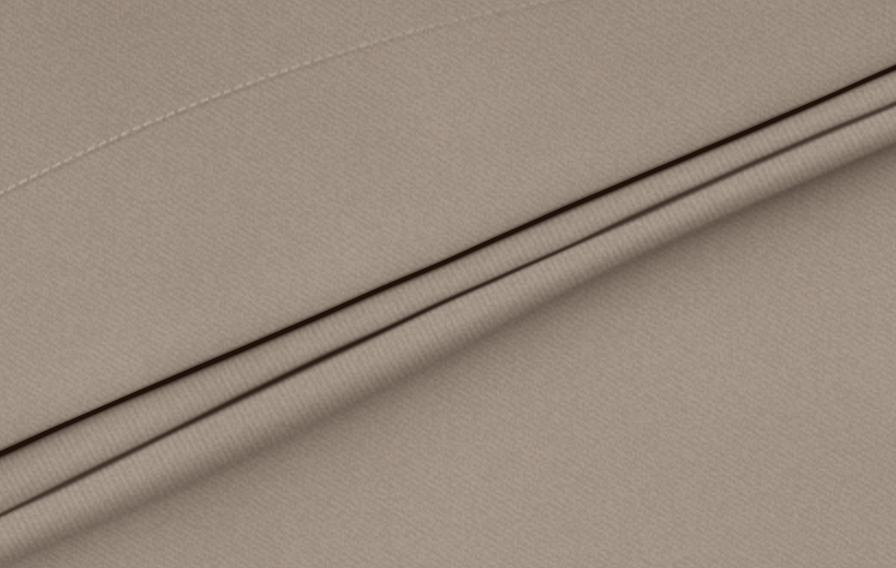
This texture is drawn by a WebGL 1 fragment shader. Its source:

```glsl
precision highp float;
// Taupe twill cloth with two sharp diagonal creases, a soft rolled fold and a stitched seam.
uniform vec2 u_resolution;

float hash(vec2 p) {
  vec3 q = fract(p.xyx * 0.1031);
  q += dot(q, q.yzx + 33.33);
  return fract((q.x + q.y) * q.z);
}

float noise(vec2 p) {
  vec2 i = floor(p), f = fract(p);
  f = f * f * (3.0 - 2.0 * f);
  return mix(mix(hash(i), hash(i + vec2(1.0, 0.0)), f.x),
             mix(hash(i + vec2(0.0, 1.0)), hash(i + 1.0), f.x), f.y);
}

// Soft bump of the given width around zero
float bump(float d, float width) {
  return exp(-d * d / (width * width));
}

// Diagonal ribs, broken up by uneven yarn
float twill(vec2 p, vec2 across, float pitch) {
  float wobble = noise(p * 35.0) * 1.2;
  float rib = sin(6.2832 * dot(p, normalize(across)) / pitch + wobble);
  return rib * (0.5 + 0.5 * noise(p * 90.0));
}

void main() {
  vec2 p = gl_FragCoord.xy / u_resolution.y;
  float px = 1.0 / u_resolution.y;
  float t = p.x / 1.58;

  // Heights above the upper crease, the lower crease and the roll's underside
  float ripple = (noise(vec2(p.x * 9.0, 3.0)) - 0.5) * 0.004;
  float upper = p.y - (0.206 + 0.431 * p.x) + ripple;
  float lower = p.y - (0.093 + 0.46 * p.x + 0.066 * t * (1.0 - t)) - ripple;
  float under = p.y - (0.002 + 0.474 * p.x - 0.014 * sin(6.2832 * t)) + ripple;

  // Flat cloth above the folds
  float top = 0.622 - 0.025 * smoothstep(0.25, 0.75, upper);
  top -= 0.025 * smoothstep(0.6, 1.58, p.x);
  top += 0.012 * bump(upper - 0.07, 0.06);
  top -= 0.10 * exp(-max(upper, 0.0) / 0.014);

  // Narrow pleat between the creases
  float across = clamp(lower / max(lower - upper, 0.01), 0.0, 1.0);
  float pleat = 0.50 + 0.13 * sin(3.1416 * pow(across, 0.85));
  pleat -= 0.16 * smoothstep(0.72, 1.0, across);

  // Rounded roll below the lower crease
  float round = clamp(under / max(under - lower, 0.01), 0.0, 1.0);
  float roll = mix(0.45, 0.632, smoothstep(-0.1, 0.6, round));
  roll -= 0.07 * smoothstep(0.82, 1.0, round);

  // Cloth underneath, in the shadow of the roll
  float depth = max(-under, 0.0);
  float floorCloth = 0.638 - 0.015 * smoothstep(0.3, 0.9, depth);
  floorCloth -= mix(0.13, 0.25, smoothstep(0.2, 0.95, t)) * exp(-depth / 0.045);
  floorCloth -= 0.035 * exp(-depth / 0.16);

  // Stack the layers from the bottom up
  float soft = mix(0.012, 0.006, t);
  float shade = mix(floorCloth, roll, smoothstep(-soft, soft, under));
  shade = mix(shade, pleat, smoothstep(-px, px, lower));
  shade = mix(shade, top, smoothstep(-px, px, upper));

  // Dark gaps in the creases, of uneven width
  float upperGap = 0.0045 + 0.002 * noise(vec2(p.x * 6.0, 1.0));
  float lowerGap = 0.003 + 0.0035 * noise(vec2(p.x * 7.0, 8.0));
  float lowerDepth = 0.28 + 0.12 * bump(t - 0.42, 0.25);
  shade -= 0.37 * bump(upper + 0.004, upperGap + 0.4 * px);
  shade -= lowerDepth * bump(lower + 0.002, lowerGap + 0.4 * px);

  // Weave: steeper ribs on the curved folds than on the flat cloth
  float folded = smoothstep(-0.01, 0.01, under) * smoothstep(0.01, -0.01, upper);
  float weave = mix(twill(p, vec2(0.6, 1.0), 0.0105),
                    twill(p, vec2(1.0, 0.55), 0.0115), folded);
  float lit = smoothstep(0.15, 0.6, shade);
  shade += weave * lit * mix(0.013, 0.02, folded);
  shade += (noise(p * 260.0) - 0.5) * 0.05 * lit;
  shade += (noise(p * 5.0 + 4.0) - 0.5) * 0.018;

  // Seam of short pale stitches fading to the right
  float seam = (p.y - (0.66 + 0.516 * p.x - 0.17 * p.x * p.x)) * 0.92;
  float dash = smoothstep(0.1, 0.25, abs(fract(p.x / 0.02) - 0.5));
  float seamFade = 1.0 - 0.6 * smoothstep(0.3, 0.9, p.x);
  shade += 0.085 * seamFade * dash * bump(seam, 0.0025 + 0.3 * px);
  shade -= 0.045 * seamFade * bump(seam + 0.006, 0.004);

  shade = clamp(shade, 0.12, 0.8);
  vec3 cloth = vec3(shade, shade - 0.058, shade - mix(0.08, 0.107, lit));
  gl_FragColor = vec4(cloth, 1.0);
}
```
